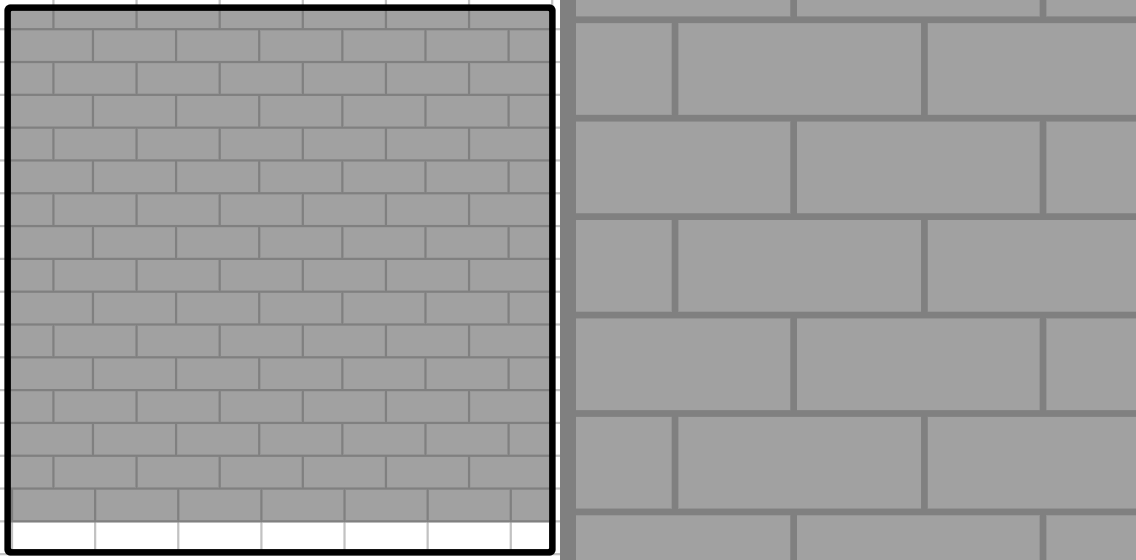
Left: the whole. Right: its middle third, enlarged.
This texture is drawn by a WebGL 2 fragment shader. Its source:

```glsl
#version 300 es
precision highp float;

uniform vec2 u_resolution;
out vec4 fragColor;

const vec3 BRICK = vec3(0.63);
const vec3 MORTAR = vec3(0.50);
const vec3 PAPER = vec3(1.0);
const vec3 FAINT_LINE = vec3(0.76);
const vec3 FRAME = vec3(0.0);

const vec2 BRICK_SIZE = vec2(0.14844, 0.05859);
const float WALL_BASE = 0.0690;
const float LINE_WIDTH = 0.0040;
const float FRAME_HALF = 0.4922;
const float FRAME_WIDTH = 0.0117;
const float FRAME_RADIUS = 0.0110;

// Antialiased coverage of the region where distance is negative
float coverage(float dist, float pixel) {
    return clamp(0.5 - dist / pixel, 0.0, 1.0);
}

// Distance to the nearest of evenly spaced lines
float repeatedLine(float x, float offset, float spacing) {
    return abs(fract((x - offset) / spacing + 0.5) - 0.5) * spacing;
}

float roundedBox(vec2 p, float halfSize, float radius) {
    vec2 q = abs(p) - halfSize + radius;
    return length(max(q, 0.0)) + min(max(q.x, q.y), 0.0) - radius;
}

// Odd courses shift sideways; the lowest courses share their own offset
float jointOffset(float row) {
    if (row < 0.5) return 0.1699;
    return mod(row, 2.0) > 0.5 ? 0.0954 : 0.1660;
}

float brickLines(vec2 uv, float pixel) {
    float row = floor((uv.y - WALL_BASE) / BRICK_SIZE.y);
    float bed = repeatedLine(uv.y, WALL_BASE, BRICK_SIZE.y);
    float joint = repeatedLine(uv.x, jointOffset(row), BRICK_SIZE.x);
    // Joints stop at the foot of the first course below the wall
    joint = row < -1.5 ? 1.0 : joint;
    // The strip under the wall has no bed line of its own
    return coverage(min(bed, joint) - 0.5 * LINE_WIDTH, pixel);
}

void main() {
    vec2 uv = gl_FragCoord.xy / u_resolution;
    float pixel = 1.0 / min(u_resolution.x, u_resolution.y);

    float outer = roundedBox(uv - 0.5, FRAME_HALF, FRAME_RADIUS);
    float inner = roundedBox(uv - 0.5, FRAME_HALF - FRAME_WIDTH, 0.002);
    float lines = brickLines(uv, pixel);

    // Pale grid on paper
    vec3 color = mix(PAPER, FAINT_LINE, lines);

    // Filled wall inside the frame, above its base line
    float wallEdge = max(inner, WALL_BASE - 0.5 * LINE_WIDTH - uv.y);
    vec3 wall = mix(BRICK, MORTAR, lines);
    color = mix(color, wall, coverage(wallEdge, pixel));

    // Rounded border
    color = mix(color, FRAME, coverage(max(outer, -inner), pixel));

    fragColor = vec4(color, 1.0);
}
```
